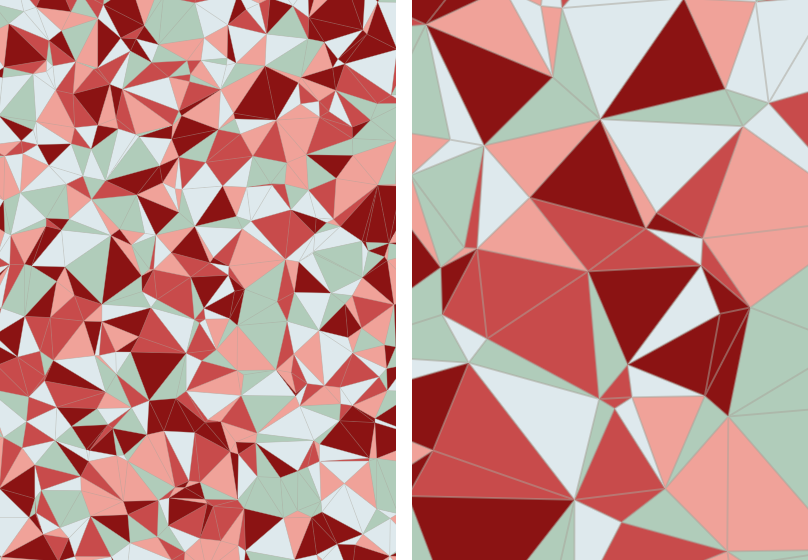
Left: the whole. Right: its middle third, enlarged.
This background is drawn by a WebGL 1 fragment shader. Its source:

```glsl
precision highp float;
uniform vec2 u_resolution;

vec3 hash3(vec2 cell) {
  vec3 h = fract(cell.xyx * vec3(0.1031, 0.1030, 0.0973));
  h += dot(h, h.yxz + 33.33);
  return fract((h.xxy + h.yzz) * h.zyx);
}

float cross2(vec2 a, vec2 b) {
  return a.x * b.y - a.y * b.x;
}

vec2 circumcentre(vec2 a, vec2 b, vec2 c) {
  vec2 u = b - a, v = c - a;
  vec2 n = u * dot(v, v) - v * dot(u, u);
  return a + vec2(-n.y, n.x) / (2.0 * cross2(u, v));
}

// Delaunay triangle around p: xy is the corner relative to p, z its random value.
// Starts with a huge triangle and swaps in points lying inside its circumcircle.
void findTriangle(vec2 p, out vec3 a, out vec3 b, out vec3 c) {
  a = vec3(-21.0, -12.0, 0.1);
  b = vec3(21.0, -12.0, 0.4);
  c = vec3(0.0, 24.0, 0.7);
  vec2 home = floor(p);
  for (int step = 0; step < 18; step++) {
    vec2 centre = circumcentre(a.xy, b.xy, c.xy);
    float best = dot(a.xy, a.xy - 2.0 * centre) - 0.0001;
    bool found = false;
    vec3 q = a;
    for (int y = -4; y <= 4; y++) {
      for (int x = -4; x <= 4; x++) {
        vec2 cell = home + vec2(float(x), float(y));
        vec3 h = hash3(cell + 40.0);
        vec2 site = cell - p + 0.5 + (h.xy - 0.5) * 1.8;
        float power = dot(site, site - 2.0 * centre);
        if (power < best) {
          best = power;
          q = vec3(site, h.z);
          found = true;
        }
      }
    }
    if (!found) break;

    // Keep the two corners that still enclose p together with q
    float sideA = cross2(q.xy, a.xy);
    float sideB = cross2(q.xy, b.xy);
    float sideC = cross2(q.xy, c.xy);
    if (sideA > 0.0 && sideB <= 0.0) c = q;
    else if (sideB > 0.0 && sideC <= 0.0) a = q;
    else b = q;
  }
}

vec3 palette(float t) {
  if (t < 0.23) return vec3(0.87, 0.915, 0.93);
  if (t < 0.42) return vec3(0.69, 0.80, 0.73);
  if (t < 0.62) return vec3(0.94, 0.635, 0.60);
  if (t < 0.81) return vec3(0.785, 0.295, 0.295);
  return vec3(0.545, 0.075, 0.075);
}

// Some triangles take the tone of their lowest corner, so neighbours can merge
vec3 triangleColor(vec3 a, vec3 b, vec3 c) {
  float own = fract(a.z + b.z + c.z);
  vec3 lowest = a.y < b.y ? a : b;
  if (c.y < lowest.y) lowest = c;
  return palette(fract(own * 23.0) < 0.35 ? lowest.z : own);
}

// Outward normal of edge ab in xy, distance from the origin in z
vec3 edge(vec2 a, vec2 b) {
  vec2 along = normalize(b - a);
  return vec3(along.y, -along.x, cross2(a, along));
}

void main() {
  float pixel = 15.0 / u_resolution.x;
  vec2 p = gl_FragCoord.xy * pixel;
  vec3 a, b, c;
  findTriangle(p, a, b, c);
  vec3 color = triangleColor(a, b, c);

  vec3 nearest = edge(a.xy, b.xy);
  vec3 bc = edge(b.xy, c.xy);
  vec3 ca = edge(c.xy, a.xy);
  if (bc.z < nearest.z) nearest = bc;
  if (ca.z < nearest.z) nearest = ca;
  float dist = max(nearest.z, 0.0);

  // Blend with the triangle across the nearest edge
  if (dist < 0.5 * pixel) {
    findTriangle(p + nearest.xy * (dist + 0.003), a, b, c);
    color = mix(color, triangleColor(a, b, c), 0.5 - dist / pixel);
  }

  // Faint hairline along the edges
  float line = clamp((0.012 - dist) / pixel + 0.5, 0.0, 1.0);
  color = mix(color, vec3(0.66, 0.64, 0.60), 0.5 * line);
  gl_FragColor = vec4(color, 1.0);
}
```
